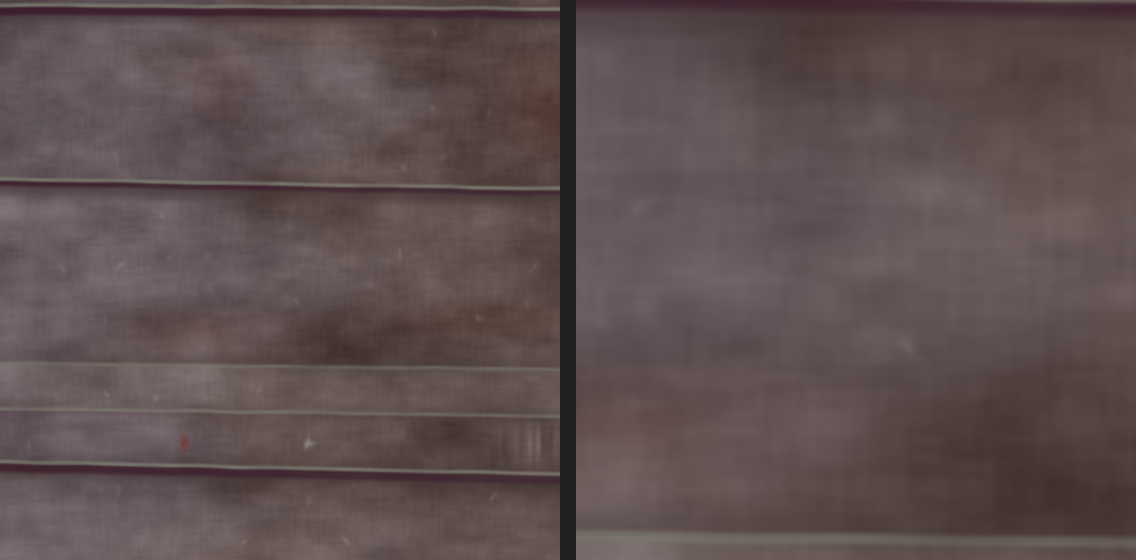
Left, the full canvas; right, a detail of the centre.
Reproduce this texture procedurally as a WebGL 2 fragment shader.

```glsl
#version 300 es
precision highp float;
// Worn, weathered wooden boards with pale edges and dark purple gaps, slightly tilted.
#define LIP_WIDTH 0.0032
#define SHADE_DEPTH 0.026
#define STAIN 0.95
#define CLOUDS 0.20
#define BLOTCH 0.11
#define GRAIN 0.055
#define WEAVE 0.018
#define SCRATCHES 0.09

uniform vec2 u_resolution;
out vec4 outColor;

const vec3 COOL_WOOD = vec3(0.395, 0.350, 0.372);
const vec3 WARM_WOOD = vec3(0.358, 0.298, 0.285);
const vec3 RUST = vec3(0.36, 0.225, 0.195);
const vec3 PALE_LIP = vec3(0.50, 0.50, 0.455);
const vec3 DARK_GAP = vec3(0.235, 0.120, 0.175);
const vec3 SHADE = vec3(0.265, 0.205, 0.205);

// Joints: height at left, drop to the right, gap darkness, gap width
const int JOINTS = 5;
const vec4 joints[JOINTS] = vec4[JOINTS](
  vec4(0.991, 0.007, 1.00, 0.017),
  vec4(0.680, 0.017, 0.90, 0.012),
  vec4(0.351, 0.010, 0.00, 0.010),
  vec4(0.271, 0.014, 0.12, 0.010),
  vec4(0.175, 0.021, 0.85, 0.018));

float hash(vec2 p) {
  vec3 q = fract(vec3(p.xyx) * 0.1031);
  q += dot(q, q.yzx + 33.33);
  return fract((q.x + q.y) * q.z);
}

float noise(vec2 p) {
  vec2 i = floor(p), f = fract(p);
  f = f * f * (3.0 - 2.0 * f);
  return mix(mix(hash(i), hash(i + vec2(1, 0)), f.x),
             mix(hash(i + vec2(0, 1)), hash(i + vec2(1, 1)), f.x), f.y);
}

float fbm(vec2 p) {
  float sum = 0.0, amp = 0.5;
  for (int i = 0; i < 5; i++) {
    sum += amp * noise(p);
    p = p * 2.03 + 17.1;
    amp *= 0.5;
  }
  return sum;
}

// Soft elliptical patch
float blob(vec2 p, vec2 center, vec2 radius) {
  vec2 d = (p - center) / radius;
  return exp(-dot(d, d));
}

// Sparse short pale scratches, one candidate per cell
float scratches(vec2 p) {
  vec2 cell = floor(p * 12.0), q = fract(p * 12.0) - 0.5;
  q -= 0.5 * (vec2(hash(cell), hash(cell + 7.0)) - 0.5);
  float angle = 2.0 * (hash(cell + 19.0) - 0.5);
  q = mat2(cos(angle), sin(angle), -sin(angle), cos(angle)) * q;
  return step(0.80, hash(cell + 31.0)) * blob(q, vec2(0.0), vec2(0.05, 0.11));
}

vec3 wood(vec2 p) {
  // Cool left side fading into a warm, darker right side
  float cloud = fbm(p * vec2(4.0, 6.0));
  float warmth = smoothstep(0.05, 0.80, p.x + 1.2 * (cloud - 0.5));
  vec3 color = mix(COOL_WOOD, WARM_WOOD, warmth);
  color += CLOUDS * (fbm(p * vec2(5.0, 8.0) + 63.0) - 0.48);

  // Darker areas on the two wide boards
  float dark = 0.50 * blob(p, vec2(1.00, 0.80), vec2(0.24, 0.14))
             + 0.40 * blob(p, vec2(0.42, 0.83), vec2(0.13, 0.10))
             + 0.40 * blob(p, vec2(0.80, 0.39), vec2(0.32, 0.06))
             + 0.18 * blob(p, vec2(0.10, 0.52), vec2(0.16, 0.06));
  color -= 0.085 * dark;

  // Rusty stains
  float stain = 0.70 * blob(p, vec2(0.98, 0.82), vec2(0.10, 0.09))
              + 0.25 * blob(p, vec2(0.40, 0.83), vec2(0.10, 0.10))
              + 0.35 * blob(p, vec2(0.88, 0.43), vec2(0.18, 0.04))
              + 0.25 * blob(p, vec2(0.37, 0.42), vec2(0.16, 0.04));
  color = mix(color, RUST, clamp(STAIN * stain * (0.5 + cloud), 0.0, 1.0));

  // Horizontal grain, blotches and fine cross weave
  float grain = fbm(p * vec2(9.0, 48.0) + 3.0 * cloud) - 0.48;
  float blotch = fbm(p * vec2(17.0, 22.0) + 40.0) - 0.48;
  float weave = noise(p * vec2(190.0, 35.0)) + noise(p * vec2(35.0, 190.0)) - 1.0;
  color += GRAIN * grain + BLOTCH * blotch + WEAVE * weave;
  return color + SCRATCHES * scratches(p + 0.012 * noise(p * 40.0)) * noise(p * 90.0);
}

void main() {
  vec2 p = gl_FragCoord.xy / u_resolution;
  float aa = 0.75 / u_resolution.y;
  vec3 color = wood(p);

  // Lighter narrow strip and lowest board
  float strip = smoothstep(0.0, 0.006, 0.351 - 0.010 * p.x - p.y)
              * smoothstep(0.0, 0.006, p.y - 0.271 + 0.014 * p.x);
  color += vec3(0.040, 0.042, 0.034) * strip + 0.030 * smoothstep(0.14, 0.08, p.y);

  // Brushed vertical streaks near the right edge
  float brushed = smoothstep(0.86, 0.94, p.x) * blob(p, vec2(p.x, 0.205), vec2(1.0, 0.035));
  color += 0.15 * brushed * (noise(vec2(p.x * 130.0, p.y * 9.0)) - 0.30);

  // Joints: soft shade, worn dark gap, pale lip
  for (int i = 0; i < JOINTS; i++) {
    vec4 j = joints[i];
    float wobble = 0.0018 * (noise(vec2(p.x * 14.0, float(i) * 9.0)) - 0.5);
    float d = p.y - (j.x - j.y * p.x + wobble);
    float wear = noise(vec2(p.x * 26.0, float(i) * 5.0 + p.y * 60.0));
    float below = 1.0 - smoothstep(-aa, aa, d);
    float shade = smoothstep(-SHADE_DEPTH - 0.014, -SHADE_DEPTH + 0.010, d) * below;
    float gap = smoothstep(-j.w - 0.005, -j.w + 0.005, d) * (1.0 - smoothstep(-0.004, -0.001, d));
    float lip = 1.0 - smoothstep(LIP_WIDTH - 0.002 - aa, LIP_WIDTH + 0.002 + aa, abs(d));
    float above = smoothstep(0.030, 0.004, d) * (1.0 - below);
    color = mix(color, SHADE, 0.60 * j.z * shade + 0.22 * above * (0.5 + wear));
    color = mix(color, DARK_GAP, j.z * gap * (1.0 - p.x * (0.10 + 0.45 * wear)));
    color = mix(color, PALE_LIP, (0.62 + 0.28 * j.z) * lip * (0.65 + 0.35 * wear));
  }

  // A rusty nick and a pale chip on the lower board
  vec2 nick = p + 0.010 * (noise(p * 110.0) - 0.5);
  color = mix(color, vec3(0.46, 0.21, 0.17), 0.75 * blob(nick, vec2(0.328, 0.208), vec2(0.008, 0.014)));
  color = mix(color, vec3(0.60, 0.56, 0.56), 0.75 * blob(nick, vec2(0.553, 0.210), vec2(0.006, 0.010)));
  outColor = vec4(clamp(color, 0.0, 1.0), 1.0);
}
```
